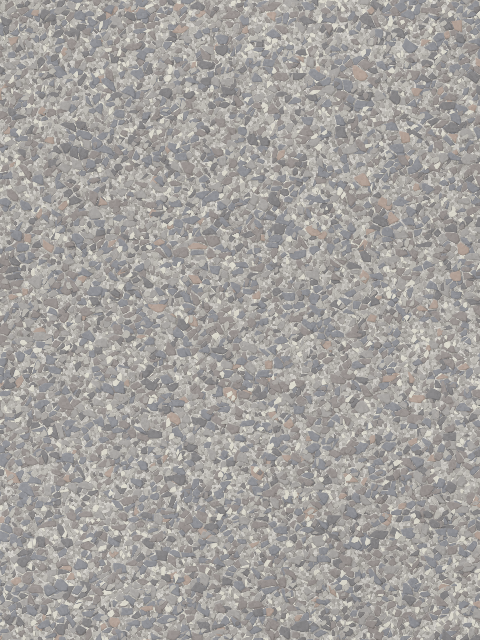
A WebGL 2 fragment shader for this texture:

```glsl
#version 300 es
precision highp float;
// Weathered asphalt: angular grey stones and pale grit bedded in sandy binder.

uniform vec2 u_resolution;
out vec4 fragColor;

struct Cell {
    vec2 id;        // lattice cell owning the point
    vec2 offset;    // from the cell seed to the point
    float edge;     // distance to the nearest cell border
};

vec3 hash3(vec2 p) {
    vec3 q = fract(p.xyx * vec3(0.1031, 0.1030, 0.0973));
    q += dot(q, q.yxz + 33.33);
    return fract((q.xxy + q.yzz) * q.zyx);
}

mat2 rotation(float angle) {
    float c = cos(angle), s = sin(angle);
    return mat2(c, s, -s, c);
}

vec2 seedPoint(vec2 id) {
    return id + 0.06 + 0.88 * hash3(id + 17.0).xy;
}

// Cellular pattern with true border distance
Cell cellular(vec2 p) {
    vec2 base = floor(p);
    Cell cell = Cell(base, vec2(0.0), 8.0);
    float nearest = 64.0;
    for (int y = -1; y <= 1; y++)
    for (int x = -1; x <= 1; x++) {
        vec2 id = base + vec2(x, y);
        vec2 d = p - seedPoint(id);
        if (dot(d, d) < nearest) {
            nearest = dot(d, d);
            cell.id = id;
            cell.offset = d;
        }
    }
    for (int y = -2; y <= 2; y++)
    for (int x = -2; x <= 2; x++) {
        vec2 id = cell.id + vec2(x, y);
        vec2 toSeed = seedPoint(id) - p;
        vec2 span = toSeed + cell.offset;
        if (dot(span, span) > 0.0001)
            cell.edge = min(cell.edge, dot(0.5 * (toSeed - cell.offset), normalize(span)));
    }
    return cell;
}

// Fine sand, from -1 to 1
float sandGrain(vec2 p, float density, float pixel) {
    Cell cell = cellular(p * density);
    float blur = 0.5 * pixel * density;
    float tone = 2.0 * hash3(cell.id + 5.0).z - 1.0;
    return tone * smoothstep(-blur, blur, cell.edge);
}

vec3 stoneTint(float pick) {
    if (pick < 0.38) return vec3(0.565, 0.570, 0.590);  // slate
    if (pick < 0.62) return vec3(0.600, 0.575, 0.565);  // brown grey
    if (pick < 0.78) return vec3(0.525, 0.520, 0.525);  // dark
    if (pick < 0.95) return vec3(0.660, 0.650, 0.640);  // light grey
    return vec3(0.700, 0.635, 0.595);                   // rosy
}

vec3 gritTint(float pick) {
    if (pick < 0.30) return vec3(0.735, 0.725, 0.700);
    if (pick < 0.55) return vec3(0.670, 0.655, 0.640);
    if (pick < 0.72) return vec3(0.600, 0.580, 0.570);
    if (pick < 0.83) return vec3(0.530, 0.520, 0.520);
    return vec3(0.860, 0.850, 0.805);                   // quartz
}

// Lays one sparse scatter of shaded chips over the ground
vec3 layChips(vec3 ground, vec2 p, float density, float angle, float presence,
              float gritty, float pixel) {
    vec2 stretch = vec2(0.85, 1.15);
    mat2 turn = rotation(angle);
    vec2 q = turn * p * density * stretch + 40.0 + 9.0 * angle;
    q += 0.16 * sin(q.yx * 1.9 + angle * 7.0);
    Cell cell = cellular(q);
    vec3 trait = hash3(cell.id + 61.0 + 10.0 * gritty);
    float present = step(trait.x, presence);
    float depth = cell.edge - mix(0.02, 0.15, trait.y);
    float blur = 0.5 * pixel * density;
    float cover = present * smoothstep(-blur, blur, depth);
    vec3 tint = mix(stoneTint(trait.z), gritTint(trait.z), gritty);

    // Lit upper left rim, shaded lower right rim
    vec2 light = turn * vec2(-0.5, 0.87);
    float facing = dot(cell.offset, light) / (length(cell.offset) + 0.05);
    float rim = present * exp(-pow(depth / 0.09, 2.0));
    return mix(ground, tint, cover) + rim * (0.065 * facing - 0.03);
}

void main() {
    vec2 p = gl_FragCoord.xy / u_resolution.x;
    float pixel = 1.0 / u_resolution.x;

    // Sandy binder
    float sand = sandGrain(p, 185.0, pixel);
    vec3 color = vec3(0.715, 0.704, 0.684) + 0.12 * sand;

    // Grit first, then small and large stones
    color = layChips(color, p, 112.0, 1.1, 0.50, 1.0, pixel);
    color = layChips(color, p, 66.0, -0.6, 0.44, 0.0, pixel);
    color = layChips(color, p, 48.0, 0.35, 0.36, 0.0, pixel);
    color = layChips(color, p, 84.0, 2.3, 0.14, 1.0, pixel);

    // Surface roughness and faint broad wear
    color += 0.022 * sandGrain(p.yx + 3.0, 210.0, pixel);
    color += 0.007 * (sin(p.x * 5.0 + 2.0 * sin(p.y * 4.0)) + sin(p.y * 7.0 - p.x * 3.0));
    fragColor = vec4(clamp(color, 0.0, 1.0), 1.0);
}
```
